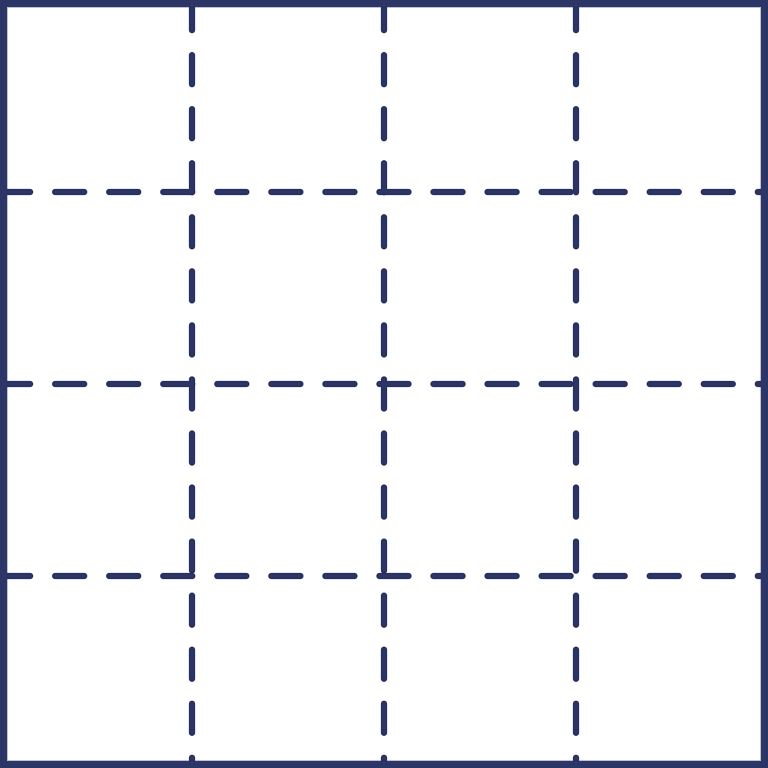
This pattern is drawn by a WebGL 2 fragment shader. Its source:

```glsl
#version 300 es
precision highp float;

uniform vec2 u_resolution;
out vec4 fragColor;

const vec3 PAPER = vec3(1.0);
const vec3 INK = vec3(0.17, 0.21, 0.40);
const vec3 INK_RIM = vec3(0.12, 0.15, 0.36);

const float CELLS = 4.0;            // cells across and down
const float BORDER_WIDTH = 0.0095;
const float DASH_RADIUS = 0.0040;   // half the line width
const float DASH_HALF = 0.0229;     // half the dash length, caps included
const float DASH_PITCH = 0.07038;
const float DASH_PHASE = 0.0907;    // centre of the first whole dash
const float RIM_WIDTH = 0.0013;

// Signed distance to the round-capped dashes on the inner grid lines.
// along: position on the line, across: position over the lines.
float dashedLines(float along, float across) {
    float line = clamp(round(across * CELLS), 1.0, CELLS - 1.0);
    float fromLine = across - line / CELLS;
    float shifted = (along - DASH_PHASE) / DASH_PITCH;
    float fromCentre = (fract(shifted + 0.5) - 0.5) * DASH_PITCH;
    float pastCap = max(abs(fromCentre) - (DASH_HALF - DASH_RADIUS), 0.0);
    return length(vec2(pastCap, fromLine)) - DASH_RADIUS;
}

// Signed distance to the frame, negative inside its band
float frame(vec2 p) {
    vec2 toEdge = min(p, 1.0 - p);
    return min(toEdge.x, toEdge.y) - BORDER_WIDTH;
}

float coverage(float dist, float pixel) {
    return 1.0 - smoothstep(-0.75 * pixel, 0.75 * pixel, dist);
}

void main() {
    vec2 p = gl_FragCoord.xy / u_resolution;
    float pixel = 1.0 / min(u_resolution.x, u_resolution.y);

    // Dashes run from the left and from the top
    float rows = dashedLines(p.x, p.y);
    float columns = dashedLines(1.0 - p.y, p.x);
    float dashes = min(rows, columns);

    // Slightly darker ink towards the dash edges
    float rim = smoothstep(-2.0 * RIM_WIDTH, -0.5 * RIM_WIDTH, dashes);
    vec3 dashInk = mix(INK, INK_RIM, rim);

    vec3 color = mix(PAPER, dashInk, coverage(dashes, pixel));
    color = mix(color, INK, coverage(frame(p), pixel));
    fragColor = vec4(color, 1.0);
}
```
